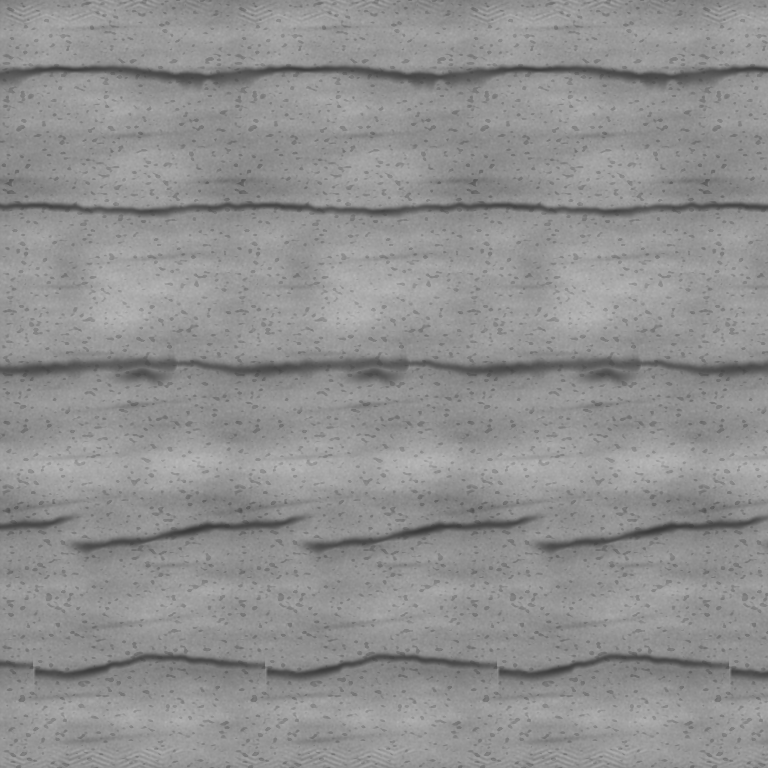
Write a Shadertoy shader that draws this texture.

```glsl
#define REPEATS 3.31
#define BASE_TONE 0.588
#define SEAM_TONE 0.22
#define SEAM_ROUGHNESS 0.0032
#define MOTTLE 0.036
#define GRAIN 0.022
#define FLECK_DEPTH 0.10
#define STROKES 14
#define STROKE_DEPTH 0.075
#define CHEVRONS 5.0
#define CHEVRON_DEPTH 0.04

const float TAU = 6.28319;

vec3 hash3(vec2 c) {
    vec3 q = fract(c.xyx * vec3(0.1031, 0.1030, 0.0973));
    q += dot(q, q.yxz + 33.33);
    return fract((q.xxy + q.yzz) * q.zyx);
}

// Smooth cellular noise: signed bumps on jittered points, wrapping in x
float cells(vec2 p, float wrap) {
    vec2 corner = floor(p);
    float sum = 0.0;
    for (int j = -1; j <= 1; j++)
    for (int i = -1; i <= 1; i++) {
        vec2 c = corner + vec2(i, j);
        vec3 h = hash3(vec2(mod(c.x, wrap), c.y));
        vec2 d = p - c - h.xy;
        float bump = max(0.0, 1.0 - dot(d, d));
        sum += (2.0 * h.z - 1.0) * bump * bump;
    }
    return sum;
}

float bell(float d, float width) {
    return exp(-d * d / (width * width));
}

float wrapped(float d) {
    return fract(d + 0.5) - 0.5;
}

// Dark line with separate widths above and below, and a shadow under it
float seam(float d, float above, float below) {
    float shadow = 0.22 * bell(d, d < 0.0 ? above * 1.6 : 0.022);
    return max(0.9 * bell(d, d < 0.0 ? above : below), shadow);
}

// The five seams; x counts repeats, y runs downwards
float seams(float x, float y, float ragged) {
    float drip = 1.0 + 0.6 * ragged;

    float trough = 0.5 - 0.5 * cos(TAU * (x - 0.388));
    float ink = seam(y - 0.0885 - 0.009 * trough, 0.0045, (0.006 + 0.006 * trough) * drip);

    float crest = cos(TAU * (x - 0.142));
    ink = max(ink, 0.92 * seam(y - 0.271 + 0.0035 * crest, 0.0045, 0.0065 - 0.001 * crest));

    // Stepped seam with a blot beneath its raised end
    float u = fract(x - 0.767);
    float thick = smoothstep(0.03, 0.28, u) * (1.0 - smoothstep(0.98, 1.0, u));
    float row = 0.474 + 0.007 * smoothstep(0.0, 0.25, u) - 0.008 * smoothstep(0.55, 0.72, u);
    ink = max(ink, (0.72 + 0.13 * thick) * seam(y - row, 0.004 + 0.004 * thick, 0.004 + 0.006 * thick * drip));
    ink = max(ink, 0.8 * bell(wrapped(u - 0.85), 0.13) * bell(y - 0.488, 0.011));

    // Rising seam whose ends overlap
    u = fract(x - 0.33);
    for (int k = -1; k <= 1; k++) {
        float t = u + float(k);
        row = 0.7095 - 0.026 * smoothstep(0.05, 0.75, t) - 0.010 * smoothstep(0.85, 1.06, t);
        float ends = smoothstep(-0.08, 0.06, t) * (1.0 - smoothstep(0.9, 1.06, t));
        ink = max(ink, ends * seam(y - row, 0.0055, 0.006 * drip));
    }

    // Arched seam with an abrupt low start
    u = fract(x - 0.142);
    row = 0.875 - 0.018 * smoothstep(0.12, 0.55, u) + 0.010 * smoothstep(0.65, 1.0, u);
    float low = 1.0 - smoothstep(0.31, 0.34, u);
    float strength = smoothstep(0.0, 0.015, u) * (1.0 - 0.35 * smoothstep(0.8, 1.0, u));
    return max(ink, strength * seam(y - row, 0.0045, 0.006 + 0.003 * low * drip));
}

// Faint slanted strokes, one per horizontal slice
float strokes(float x, float y) {
    float sum = 0.0;
    for (int i = 0; i < STROKES; i++) {
        vec3 h = hash3(vec2(float(i) + 3.0, 17.0));
        float dx = wrapped(x - h.x);
        float row = (float(i) + 0.2 + 0.6 * h.y) / float(STROKES) - 0.04 * h.z * dx;
        sum += bell(dx, 0.14 + 0.1 * h.z) * bell(y - row, 0.0035);
    }
    return sum;
}

void mainImage(out vec4 fragColor, in vec2 fragCoord) {
    vec2 uv = fragCoord / iResolution.xy;
    float x = uv.x * REPEATS;
    float y = 1.0 - uv.y;

    // Broad light and dark bands
    float tone = BASE_TONE + 0.010 * sin(y * 41.0 + 1.0) + 0.008 * sin(y * 97.0);
    tone += 0.050 * bell(y - 0.385, 0.065) + 0.038 * bell(y - 0.6, 0.035);
    tone -= 0.030 * bell(y - 0.2, 0.04) + 0.045 * bell(y - 0.655, 0.025) + 0.025 * bell(y - 0.81, 0.04);
    tone -= 0.075 * bell(wrapped(x - 0.3), 0.09) * bell(y - 0.365, 0.06);

    // Mottling, long streaks, grain and flecks
    float streak = cells(vec2(x * 2.0, y * 42.0), 2.0);
    tone += MOTTLE * (cells(vec2(x * 4.0, y * 15.0), 4.0) + streak);
    tone += 0.6 * MOTTLE * cells(vec2(x * 9.0, y * 110.0), 9.0);
    tone += GRAIN * cells(vec2(x * 110.0, y * 370.0), 110.0);
    float fleck = cells(vec2(x * 52.0, y * 260.0 + 71.0), 52.0);
    tone -= FLECK_DEPTH * smoothstep(0.4, 0.95, fleck);
    tone -= STROKE_DEPTH * strokes(x, y);

    // Chevron borders at the top and bottom
    float zig = 0.012 * abs(2.0 * fract(x * CHEVRONS) - 1.0);
    float border = 1.0 - smoothstep(0.030, 0.036, min(y, 1.0 - y) + zig);
    float patchy = smoothstep(-0.3, 0.5, cells(vec2(x * 10.0, y * 70.0), 10.0));
    tone -= border * CHEVRON_DEPTH * (0.3 + patchy * sin(TAU * (y + zig) / 0.0065));

    // Ragged dark seams
    float ragged = cells(vec2(x * 26.0, y * 22.0), 26.0);
    float wobble = cells(vec2(x * 11.0, y * 30.0), 11.0) + 0.5 * ragged;
    float ink = seams(x, y + SEAM_ROUGHNESS * wobble, ragged);
    ink *= 0.92 + 0.15 * cells(vec2(x * 7.0, y * 60.0), 7.0);
    fragColor = vec4(vec3(mix(tone, SEAM_TONE, clamp(ink, 0.0, 1.0))), 1.0);
}
```
